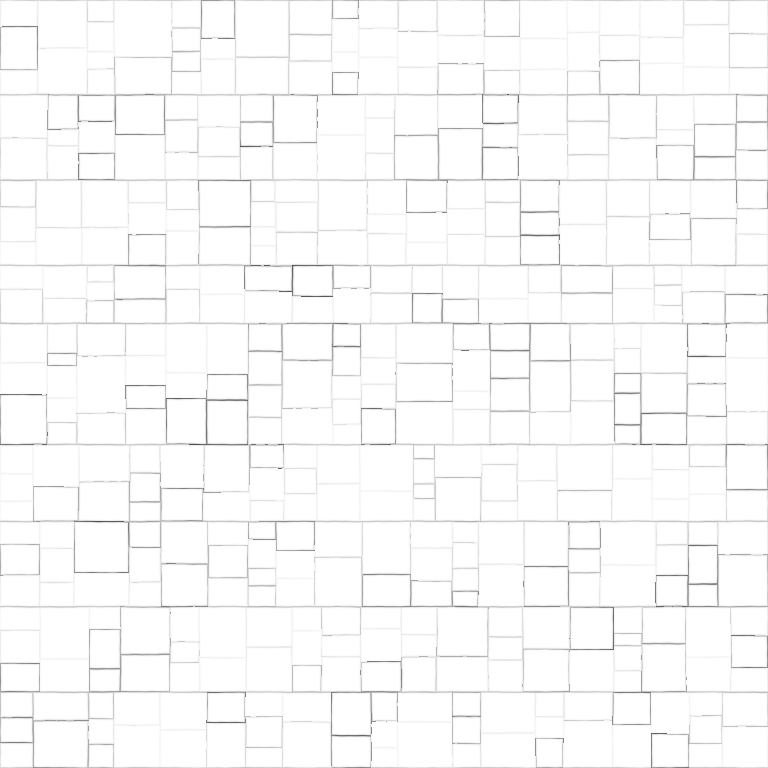
Write a three.js fragment shader that draws this pattern.

```glsl
// Uneven masonry in thin pencil lines on white: courses are split into columns
// of jittered width, and each column into roughly square blocks. Every block
// inks its own outline with a random strength; layered sines wobble the lines.
#define ROWS 9.0
#define COLUMNS 19.0
#define JITTER 0.5        // spread of an edge, in mean block sizes
#define LINE 0.0018       // reach of the pencil core on each side of an edge
#define SHADE 0.0036      // reach of the soft smudge around it
#define WOBBLE 0.0005     // waver of the hand
#define INK_MIN 0.05
#define INK_MAX 0.74
#define COURSE_INK 0.24   // least ink on the lines between courses

varying vec2 vUv;

float hash(vec2 p) {
  return fract(sin(dot(p, vec2(127.1, 311.7))) * 43758.5453);
}

// Layered sines, roughly -1 to 1
float waver(vec2 p) {
  return 0.5 * sin(p.x * 71.0 + p.y * 43.0)
       + 0.3 * sin(p.x * 167.0 - p.y * 131.0 + 1.7)
       + 0.2 * sin(p.x * 293.0 + p.y * 337.0 + 4.1);
}

// Height of a course edge: one tall course above the middle, a short one over it
float courseEdge(float k) {
  if (k < 0.5 || k > ROWS - 0.5) return k / ROWS;
  float shift = -0.11;
  if (k == 4.0) shift = -0.21;
  if (k == 5.0) shift = 0.21;
  return (k + shift) / ROWS;
}

// Jittered edge i of a span cut into n parts; both ends stay fixed
float cutEdge(float i, float n, float seed) {
  float inner = step(0.5, i) * step(i, n - 0.5);
  return (i + inner * JITTER * (hash(vec2(i, seed)) - 0.5)) / n;
}

// Part of the unit span that holds x: lower edge, upper edge, index
vec3 findPart(float x, float n, float seed) {
  float i = clamp(floor(x * n), 0.0, n - 1.0);
  if (x < cutEdge(i, n, seed)) i -= 1.0;
  else if (x >= cutEdge(i + 1.0, n, seed)) i += 1.0;
  i = clamp(i, 0.0, n - 1.0);
  return vec3(cutEdge(i, n, seed), cutEdge(i + 1.0, n, seed), i);
}

// Pencil profile: a firm core with a faint smudge
float pencil(float d) {
  return 0.8 * (1.0 - smoothstep(0.0, LINE, d))
       + 0.2 * (1.0 - smoothstep(0.0, SHADE, d));
}

void main() {
  vec2 p = vUv + WOBBLE * vec2(waver(vUv), waver(vUv.yx + 3.0));
  p = clamp(p, 0.0, 1.0);

  // Course
  float row = 0.0;
  for (float k = 1.0; k < ROWS; k += 1.0) {
    row += step(courseEdge(k), p.y);
  }
  float bottom = courseEdge(row);
  float height = courseEdge(row + 1.0) - bottom;

  // Column, then block: narrow columns hold more blocks
  vec3 column = findPart(p.x, COLUMNS, row + 11.0);
  float blocks = ceil(height / (column.y - column.x));
  float y = (p.y - bottom) / height;
  float seed = row * 31.0 + column.z + 57.0;
  vec3 block = findPart(y, blocks, seed);

  // Distances to the nearest side, bed and course line
  float side = min(p.x - column.x, column.y - p.x);
  float bed = min(y - block.x, block.y - y) * height;
  float course = min(y, 1.0 - y) * height;

  // Ink, mostly pale with a few dark outlines, fading along each stroke
  float h = hash(vec2(block.z + 5.3, seed * 1.7));
  float ink = mix(INK_MIN, INK_MAX, h * h * h);
  float pressure = 0.88 + 0.12 * waver(vUv * 0.6 + 7.0);
  float outline = ink * max(0.85 * pencil(side), pencil(bed));
  float dark = max(outline, COURSE_INK * pencil(course)) * pressure;

  gl_FragColor = vec4(vec3(1.0 - dark), 1.0);
}
```
